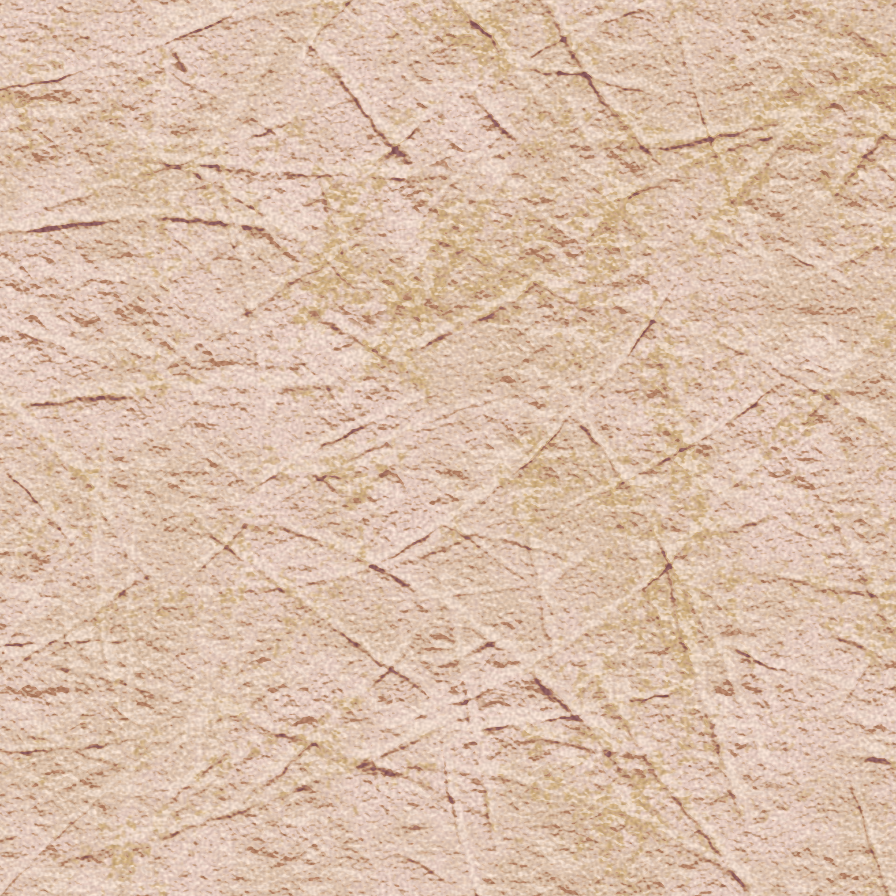
A Shadertoy shader for this texture:

```glsl
// Crumpled handmade paper: raking light over long creases and fine wrinkles, with ochre stains.

vec2 hash2(vec2 p) {
    vec3 q = fract(vec3(p.xyx) * vec3(0.1031, 0.1030, 0.0973));
    q += dot(q, q.yzx + 33.33);
    return fract((q.xx + q.yz) * q.zy);
}

float corner(vec2 cell, vec2 offset) {
    float angle = 6.2832 * hash2(cell + 200.0).x;
    return dot(vec2(cos(angle), sin(angle)), offset);
}

float gradientNoise(vec2 p) {
    vec2 i = floor(p), f = fract(p);
    vec2 u = f * f * f * (f * (f * 6.0 - 15.0) + 10.0);
    vec2 e = vec2(0.0, 1.0);
    return mix(mix(corner(i, f), corner(i + e.yx, f - e.yx), u.x),
               mix(corner(i + e.xy, f - e.xy), corner(i + e.yy, f - e.yy), u.x), u.y);
}

// Paper surface: billowed wrinkles that shrink into fibre grain
float surfaceHeight(vec2 p, float rough) {
    p *= vec2(0.9, 1.1);
    float height = 0.0, freq = 15.0;
    for (int i = 0; i < 5; i++) {
        float n = gradientNoise(p * freq + float(i) * 17.3);
        float wrinkle = mix(n, -abs(n), 0.6) * rough * (0.62 + 0.14 * float(i));
        height += (i < 3 ? wrinkle : n * 0.72) / freq;
        freq *= 2.0;
    }
    return height;
}

// Folds: x is the lit or shaded slope, y is the stain gathered along them
vec2 creases(vec2 p, vec2 light, float wear) {
    vec2 total = vec2(0.0);
    for (int i = 0; i < 190; i++) {
        float id = float(i) * 7.13;
        vec2 center = hash2(vec2(id, 3.7)) * 1.2 - 0.1;
        vec2 shape = hash2(vec2(id, 19.1));
        vec2 kind = hash2(vec2(id, 41.9));
        float angle = 3.1416 * shape.x;
        vec2 dir = vec2(cos(angle), sin(angle));
        vec2 normal = vec2(-dir.y, dir.x);
        float halfLength = mix(0.04, 0.34, pow(shape.y, 1.6));

        float along = dot(p - center, dir);
        float bend = (kind.x - 0.5) * 1.6 * along * along;
        float across = dot(p - center, normal) + bend;
        float fade = 1.0 - smoothstep(0.6, 1.0, abs(along) / halfLength);
        if (fade <= 0.0 || abs(across) > 0.035) continue;

        float facing = dot(normal, light);
        float tilt = smoothstep(0.0, 0.75, abs(facing));
        float x = across * sign(facing) / mix(0.003, 0.0056, kind.y);
        float lit = exp(-(x - 0.9) * (x - 0.9) * 0.8);
        float cleft = exp(-pow((x + 0.75) * 1.7, 2.0));
        float strength = fade * mix(0.5, 1.2, fract(kind.x * 7.0 + kind.y));
        total.x += strength * (lit * (0.5 + 0.35 * tilt) - cleft * 1.65 * tilt * wear);
        total.y += fade * kind.y * exp(-x * x / 9.0);
    }
    return total;
}

void mainImage(out vec4 fragColor, in vec2 fragCoord) {
    vec2 p = fragCoord / iResolution.xy;
    vec2 light = normalize(vec2(0.22, 0.97));

    // Relief from the surface slope toward the light
    float rough = mix(0.45, 1.2, smoothstep(-0.3, 0.3, gradientNoise(p * 7.0 + 8.0)));
    vec2 eps = light * 0.0009;
    float slope = (surfaceHeight(p - eps, rough) - surfaceHeight(p + eps, rough)) / 0.0018;

    // Folds wander a little and fade in places along their length
    vec2 wander = vec2(gradientNoise(p * 18.0), gradientNoise(p * 18.0 + 51.0)) * 0.006
                + vec2(gradientNoise(p * 65.0), gradientNoise(p * 65.0 + 37.0)) * 0.003;
    float wear = mix(0.2, 1.0, smoothstep(-0.3, 0.3, gradientNoise(p * 17.0 + 70.0)));
    vec2 fold = creases(p + wander, light, wear);
    float wrinkles = clamp(slope * 0.72, -1.25, 1.1);
    float relief = wrinkles * mix(1.0, 0.5, min(abs(fold.x), 1.0)) + clamp(fold.x, -1.7, 1.0);

    // Pink and tan sheet, mottled with faint tone changes
    float cloud = 0.6 * gradientNoise(p * 4.0 + 12.0) + 0.5 * gradientNoise(p * 12.0 + 4.0);
    float mottle = gradientNoise(p * 48.0 + 23.0);
    float grain = gradientNoise(p * 240.0 + 9.0);
    vec3 color = mix(vec3(0.895, 0.79, 0.75), vec3(0.855, 0.75, 0.66),
                     smoothstep(-0.3, 0.3, cloud + mottle * 0.4 + grain * 0.3));

    // Speckled ochre stains in small patches, a little denser toward the upper right
    float speckle = gradientNoise(p * 58.0 + 5.0) * 0.45 + gradientNoise(p * 135.0) * 0.45;
    float patches = gradientNoise(p * 5.0 + 31.0) * 0.35 + gradientNoise(p * 14.0 + 3.0) * 0.35
                  + 0.13 * (p.x + p.y - 1.0);
    float stain = smoothstep(0.1, 0.52, patches + speckle + 0.2 * min(fold.y, 1.5));
    color = mix(color, vec3(0.79, 0.655, 0.45), stain * 0.85);

    // Highlights, then shadows deepening to brown and mauve
    color = mix(color, vec3(0.94, 0.865, 0.81), 0.75 * smoothstep(0.1, 1.1, relief));
    color = mix(color, vec3(0.79, 0.65, 0.54), 0.85 * smoothstep(0.2, 0.85, -relief));
    color = mix(color, vec3(0.70, 0.50, 0.39), smoothstep(0.8, 1.3, -relief));
    color = mix(color, vec3(0.55, 0.36, 0.37), smoothstep(1.2, 1.75, -relief));
    color += grain * 0.13;

    fragColor = vec4(color, 1.0);
}
```
